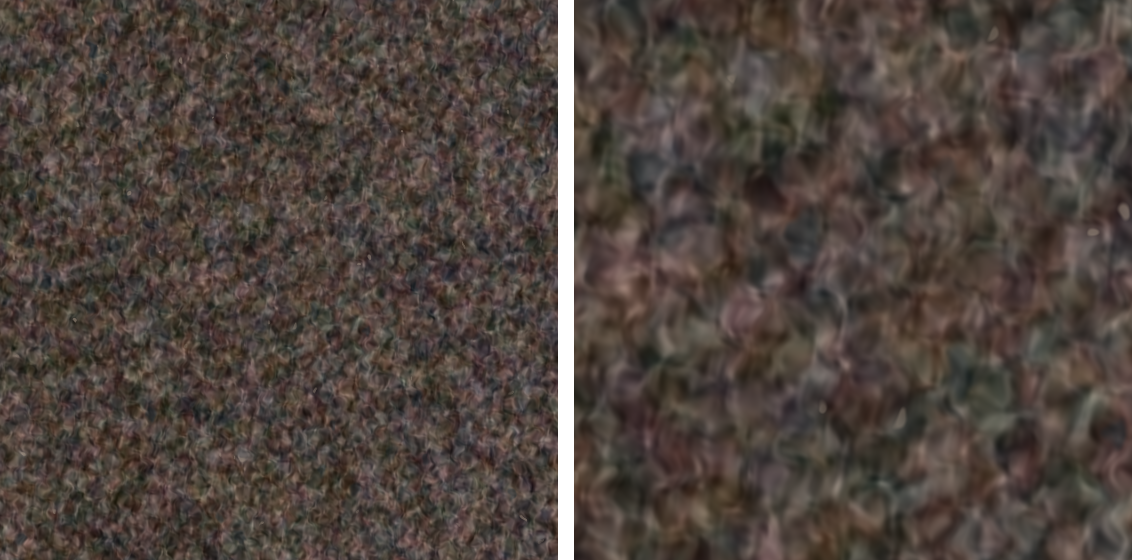
Left: the whole. Right: its middle third, enlarged.
A Shadertoy shader for this texture:

```glsl
// Brown felted wool: mottled grains, short near-vertical fibres and rare flecks.
// Turned layers of value noise set brightness and hue; jittered cells scatter
// dark teal tufts and pale specks over the cloth.

const vec3 WOOL_TINT = vec3(0.043, 0.0, -0.023);
const vec3 RUST_SHIFT = vec3(0.075, -0.012, -0.025);
const vec3 OLIVE_SHIFT = vec3(0.0, 0.018, -0.045);
const vec3 TEAL_TUFT = vec3(0.13, 0.17, 0.19);
const vec3 PALE_SPECK = vec3(0.62, 0.56, 0.50);
const float MEAN_TONE = 0.254;

float hash(vec2 p) {
    return fract(sin(dot(p, vec2(127.1, 311.7))) * 43758.5453);
}

vec2 hash2(vec2 p) {
    return vec2(hash(p), hash(p + 37.3));
}

// Smooth value noise centred on zero
float noise(vec2 p) {
    vec2 cell = floor(p);
    vec2 f = fract(p);
    f = f * f * (3.0 - 2.0 * f);
    float low = mix(hash(cell), hash(cell + vec2(1, 0)), f.x);
    float high = mix(hash(cell + vec2(0, 1)), hash(cell + vec2(1, 1)), f.x);
    return mix(low, high, f.y) - 0.5;
}

vec2 rotate(vec2 p, float angle) {
    float c = cos(angle);
    float s = sin(angle);
    return vec2(c * p.x - s * p.y, s * p.x + c * p.y);
}

// One turned noise layer with its own frequency along each axis
float layer(vec2 p, vec2 frequency, float angle, float seed) {
    return noise(rotate(p, angle) * frequency + seed);
}

// Coverage of rare soft ovals, one candidate per jittered cell
float flecks(vec2 p, float density, float chance, float radius, float seed) {
    vec2 q = p * density;
    vec2 home = floor(q);
    float cover = 0.0;
    for (int y = -1; y <= 1; y++) {
        for (int x = -1; x <= 1; x++) {
            vec2 cell = home + vec2(x, y);
            vec2 centre = cell + hash2(cell + seed);
            float present = step(hash(cell + seed + 11.7), chance);
            float strength = mix(0.35, 1.0, hash(cell + seed + 23.1));
            float size = radius * mix(0.6, 1.2, hash(cell + seed + 5.9));
            vec2 offset = rotate(q - centre, hash(cell + seed + 3.3) - 0.5);
            float d = length(offset * vec2(1.25, 0.85)) / size;
            cover = max(cover, present * strength * (1.0 - smoothstep(0.45, 1.15, d)));
        }
    }
    return cover;
}

// Brightness variation from broad mottling down to single fibres
float grainTone(vec2 p) {
    float tone = 0.055 * layer(p, vec2(17.0, 13.0), 0.6, 2.0);
    tone += 0.125 * layer(p, vec2(58.0, 48.0), -0.45, 9.0);
    tone += 0.20 * layer(p, vec2(112.0, 88.0), 0.35, 17.0);
    tone += 0.13 * layer(p, vec2(205.0, 165.0), -0.7, 31.0);
    tone += 0.11 * layer(p, vec2(250.0, 85.0), 0.12, 43.0);
    return tone + 0.9 * tone * tone;
}

// Rust, olive and grey-blue drift between neighbouring tufts
vec3 hueShift(vec2 p) {
    float rust = layer(p, vec2(52.0, 44.0), 0.4, 61.0)
               + 0.5 * layer(p, vec2(105.0, 85.0), -0.3, 67.0);
    float olive = layer(p, vec2(38.0, 33.0), -0.5, 73.0)
                + 0.5 * layer(p, vec2(90.0, 75.0), 0.5, 79.0);
    return RUST_SHIFT * rust + OLIVE_SHIFT * olive;
}

void mainImage(out vec4 fragColor, in vec2 fragCoord) {
    vec2 uv = fragCoord / iResolution.y;

    // Small bends keep grain outlines irregular
    vec2 bend = vec2(noise(uv * 70.0 + 5.0), noise(uv * 70.0 + 91.0));
    vec2 p = uv + 0.007 * bend;

    // Wool body, a little greyer toward the right
    float greyness = smoothstep(0.3, 1.0, uv.x);
    float tone = MEAN_TONE + 0.008 * (greyness - 0.4) + grainTone(p);
    vec3 color = vec3(tone) + WOOL_TINT * (0.5 + 2.0 * tone) + hueShift(p);
    color.b += 0.012 * (greyness - 0.4);

    // Dark teal tufts keep some of the grain
    vec2 ragged = p + 0.006 * vec2(noise(uv * 130.0), noise(uv * 130.0 + 53.0));
    float tuft = flecks(ragged, 17.0, 0.13, 0.24, 101.0);
    color = mix(color, TEAL_TUFT + 0.45 * (tone - MEAN_TONE), 0.75 * tuft);

    // Tiny pale specks
    float speck = flecks(ragged, 42.0, 0.035, 0.2, 151.0);
    color = mix(color, PALE_SPECK, 0.65 * speck);

    fragColor = vec4(clamp(color, 0.04, 1.0), 1.0);
}
```
